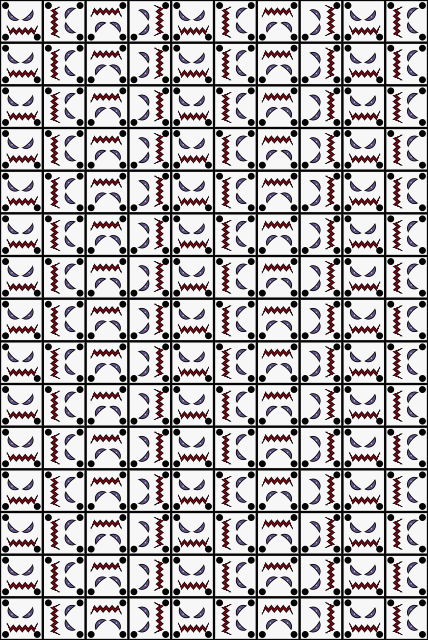
This pattern is drawn by a Shadertoy shader. Its source:

```glsl
float fill(float d, float px) {
    return 1.0 - smoothstep(-0.6 * px, 0.6 * px, d);
}

// Mirrored pair of arcs, each one disc cut by a wider disc
float crescents(vec2 p) {
    p.x = abs(p.x + 0.02);
    float outer = length(p - vec2(0.127, 0.186)) - 0.166;
    float inner = length(p - vec2(-0.243, 0.583)) - 0.62;
    return max(outer, -inner);
}

// Jagged band whose ends rise and taper to points
float zigzag(vec2 p) {
    p.x -= 0.02;
    float side = abs(p.x);
    float wave = 2.0 * abs(fract(p.x / 0.14 + 0.5) - 0.5);
    float axis = -0.27 + 0.08 * wave + max(side - 0.28, 0.0);
    float halfWidth = 0.036 * clamp((0.36 - side) / 0.08, 0.0, 1.0);
    return max((abs(p.y - axis) - halfWidth) * 0.65, side - 0.35);
}

// Round studs in three of the four corners
float studs(vec2 p, float turn) {
    vec2 corner = vec2(p.x < 0.0 ? -1.0 : 1.0, p.y < 0.0 ? -1.0 : 1.0);
    vec2 empty = turn < 0.5 ? vec2(1.0) : turn < 1.5 ? vec2(-1.0) : vec2(-1.0, 1.0);
    float d = length(p - 0.37 * corner) - 0.08;
    return corner == empty ? 1.0 : d;
}

void mainImage(out vec4 fragColor, in vec2 fragCoord) {
    vec2 grid = vec2(10.0, 15.0) * fragCoord / iResolution.xy;
    float px = 10.0 / iResolution.x;
    vec2 cell = fract(grid) - 0.5;
    float turn = mod(floor(grid.x), 4.0);

    // Each column turns the motif a further quarter clockwise
    vec2 p = cell;
    for (float i = 0.0; i < turn; i++) p = vec2(-p.y, p.x);

    vec3 ink = vec3(0.02);
    vec3 color = vec3(0.97);

    // Outlined crescents with a pale speck
    float arc = crescents(p);
    color = mix(color, ink, fill(arc - 0.01, px));
    color = mix(color, vec3(0.38, 0.32, 0.54), fill(arc + 0.01, px));
    vec2 speck = vec2(abs(p.x + 0.02), p.y) - vec2(0.2, 0.105);
    color = mix(color, vec3(0.8, 0.75, 0.82), fill(length(speck) - 0.015, px));

    // Outlined zigzag
    float band = zigzag(p);
    color = mix(color, ink, fill(band - 0.012, px));
    color = mix(color, vec3(0.5, 0.02, 0.07), fill(band + 0.006, px));

    // Studs and grid lines
    color = mix(color, ink, fill(studs(cell, turn), px));
    float line = 0.472 - max(abs(cell.x), abs(cell.y));
    color = mix(color, ink, fill(line, px));

    fragColor = vec4(color, 1.0);
}
```
